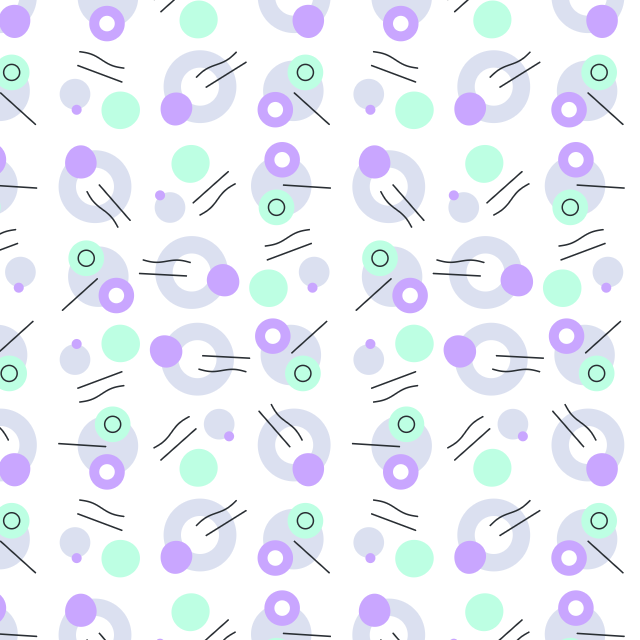
This pattern is drawn by a WebGL 1 fragment shader. Its source:

```glsl
precision highp float;

uniform vec2 u_resolution;

// Lengths are in design units; the canvas is CANVAS units tall, y points down.
const float CANVAS = 768.0;
const vec2 TILE = vec2(352.5, 538.0);
const vec2 PIVOT = vec2(233.5, 379.0);      // centre of the half-turn symmetry
const float MIRROR_OFFSET = -213.5;
const vec2 MIRROR_NUDGE = vec2(3.0, 9.5);
const float MIRROR_RING_TURN = 29.0;

const float STROKE_HALF = 0.95;
const float STROKE_REACH = 28.0;
const float STROKE_GAP = 8.2;
const float STROKE_STAGGER = 1.8;
const float WAVE_HEIGHT = 2.0;

const vec3 PAPER = vec3(1.0);
const vec3 MIST = vec3(0.86, 0.88, 0.94);
const vec3 LILAC = vec3(0.79, 0.65, 1.0);
const vec3 MINT = vec3(0.74, 1.0, 0.89);
const vec3 INK = vec3(0.16, 0.18, 0.20);
const float PI = 3.14159265;

vec2 turn(vec2 p, float degrees) {
  float a = radians(degrees), c = cos(a), s = sin(a);
  return vec2(c * p.x + s * p.y, c * p.y - s * p.x);
}

// Local frame of a repeated motif; pose holds x, y and angle.
vec2 place(vec2 p, vec3 pose) {
  vec2 q = mod(p - pose.xy + 0.5 * TILE, TILE) - 0.5 * TILE;
  return turn(q, pose.z);
}

void paint(inout vec3 color, vec3 ink, float d) {
  float unitsPerPixel = CANVAS / u_resolution.y;
  color = mix(color, ink, clamp(0.5 - d / unitsPerPixel, 0.0, 1.0));
}

float disc(vec2 p, float radius) {
  return length(p) - radius;
}

float band(vec2 p, float inner, float outer) {
  return abs(length(p) - 0.5 * (inner + outer)) - 0.5 * (outer - inner);
}

float blob(vec2 p, float radius, float wobble) {
  float a = atan(p.y, p.x);
  return length(p) - radius - wobble * (sin(2.0 * a + 0.6) + 0.6 * sin(3.0 * a));
}

float segment(vec2 p, vec2 a, vec2 b) {
  vec2 ab = b - a;
  float t = clamp(dot(p - a, ab) / dot(ab, ab), 0.0, 1.0);
  return length(p - a - ab * t) - STROKE_HALF;
}

// One straight and one wavy stroke, side by side.
void strokePair(inout vec3 color, vec2 p) {
  vec2 s = p - vec2(STROKE_STAGGER, -STROKE_GAP);
  vec2 w = p - vec2(-STROKE_STAGGER, STROKE_GAP);
  s.x -= clamp(s.x, -STROKE_REACH, STROKE_REACH);
  float along = clamp(w.x, -STROKE_REACH, STROKE_REACH);
  w -= vec2(along, -WAVE_HEIGHT * sin(PI * along / STROKE_REACH));
  paint(color, INK, min(length(s), length(w)) - STROKE_HALF);
}

void ringMotif(inout vec3 color, vec2 p, float spread) {
  paint(color, MIST, band(p, 22.8, 43.7));
  paint(color, LILAC, blob(p - vec2(39.0 * spread, 0.0), 19.4, 0.5));
  strokePair(color, turn(p - vec2(-32.5 * spread, 2.5), 169.0));
}

void discMotif(inout vec3 color, vec2 p) {
  vec2 button = p - vec2(-26.0, -4.8);
  vec2 donut = p - vec2(31.3, 0.0);
  paint(color, MIST, disc(p, 36.3));
  paint(color, MINT, disc(button, 21.4));
  paint(color, INK, band(button, 8.7, 10.5));
  paint(color, LILAC, disc(donut, 21.3));
  paint(color, PAPER, disc(donut, 9.3));
  paint(color, INK, segment(p, vec2(1.0, 2.8), vec2(-0.6, 58.8)));
}

void dotsMotif(inout vec3 color, vec2 p) {
  paint(color, MIST, disc(p, 18.4));
  paint(color, LILAC, disc(p - vec2(8.1, -17.0), 6.0));
  paint(color, MINT, blob(p - vec2(58.0, 0.0), 22.8, 0.3));
}

void main() {
  vec2 p = vec2(gl_FragCoord.x, u_resolution.y - gl_FragCoord.y) * CANVAS / u_resolution.y;
  vec3 color = PAPER;

  // Two layouts, each with its half-turn, then a mirrored level row.
  for (int row = 0; row < 5; row++) {
    bool tilted = row == 2 || row == 3;
    bool halfTurn = row == 1 || row == 3;
    vec2 q = (p - PIVOT) * (halfTurn ? -1.0 : 1.0);
    vec3 ring = tilted ? vec3(-119.5, -155.0, -120.0) : vec3(3.5, 52.0, -166.0);
    vec3 plate = tilted ? vec3(104.0, -156.0, -88.0) : vec3(115.5, 47.0, -133.7);
    vec3 dots = tilted ? vec3(-29.5, -130.0, -64.8) : vec3(-143.5, 52.5, -19.4);
    vec3 strokes = tilted ? vec3(23.5, -147.0, -41.7) : vec3(-112.5, 85.3, -20.5);
    if (row == 4) {
      q.y = MIRROR_OFFSET - q.y;
      ring += vec3(MIRROR_NUDGE, MIRROR_RING_TURN);
      plate.xy += MIRROR_NUDGE;
    }
    ringMotif(color, place(q, ring), tilted ? 0.87 : 1.0);
    discMotif(color, place(q, plate));
    dotsMotif(color, place(q, dots));
    strokePair(color, place(q, strokes));
  }
  gl_FragColor = vec4(color, 1.0);
}
```
